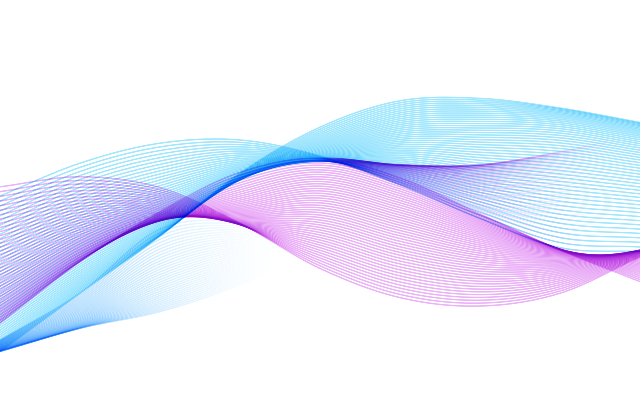
Reproduce this background procedurally as a WebGL 2 fragment shader.

```glsl
#version 300 es
precision highp float;
// Ribbons of fine blue and magenta lines waving across a white ground.
// Each ribbon blends two smooth edge curves plus a bow term, so its lines
// crowd into dark folds; their summed ink tints the ground like a filter.
uniform vec2 u_resolution;
out vec4 outColor;

const int KNOTS = 9;
const float LINE_WIDTH = 0.0016;
const float SOFTNESS = 1.45;
const float MAX_INK = 3.6;
const vec3 AZURE = vec3(0.36, 0.79, 0.99);
const vec3 COBALT = vec3(0.46, 0.73, 0.99);
const vec3 MAGENTA = vec3(0.83, 0.45, 0.93);
const vec3 VIOLET = vec3(0.80, 0.57, 0.95);

// Knots hold (first edge, second edge, bow), as depths below the top.
const vec3 MAGENTA_WAVE[KNOTS] = vec3[KNOTS](
  vec3(0.467, 0.808, 0.210), vec3(0.442, 0.654, 0.200),
  vec3(0.469, 0.529, 0.194), vec3(0.558, 0.431, 0.181),
  vec3(0.671, 0.396, -0.02), vec3(0.744, 0.445, -0.06),
  vec3(0.765, 0.535, -0.10), vec3(0.733, 0.625, -0.146),
  vec3(0.642, 0.704, -0.169));
const vec3 AZURE_WAVE[KNOTS] = vec3[KNOTS](
  vec3(0.490, 0.879, 0.210), vec3(0.408, 0.733, 0.170),
  vec3(0.358, 0.590, 0.210), vec3(0.350, 0.433, 0.198),
  vec3(0.390, 0.318, 0.165), vec3(0.462, 0.252, 0.030),
  vec3(0.546, 0.246, -0.10), vec3(0.619, 0.270, -0.25),
  vec3(0.629, 0.306, -0.23));
const vec3 LOWER_VEIL[KNOTS] = vec3[KNOTS](
  vec3(0.850, 0.879, 0.020), vec3(0.733, 0.821, 0.080),
  vec3(0.573, 0.779, 0.080), vec3(0.555, 0.712, 0.0),
  vec3(0.600, 0.620, 0.0), vec3(0.6), vec3(0.6), vec3(0.6), vec3(0.6));
const vec3 UPPER_VEIL[KNOTS] = vec3[KNOTS](
  vec3(0.4), vec3(0.4), vec3(0.4), vec3(0.423, 0.430, 0.0),
  vec3(0.395, 0.402, 0.0), vec3(0.412, 0.462, -0.05),
  vec3(0.412, 0.546, -0.13), vec3(0.379, 0.619, -0.22),
  vec3(0.333, 0.631, -0.26));

// Catmull-Rom curve through evenly spaced knots, x from 0 to 1.
vec3 spline(vec3 k[KNOTS], float x) {
  float s = x * float(KNOTS - 1);
  int i = clamp(int(floor(s)), 0, KNOTS - 2);
  float f = s - float(i);
  vec3 b = k[i];
  vec3 c = k[i + 1];
  vec3 a = i > 0 ? k[max(i - 1, 0)] : 2.0 * b - c;
  vec3 d = i < KNOTS - 2 ? k[min(i + 2, KNOTS - 1)] : 2.0 * c - b;
  return b + 0.5 * f * (c - a + f * (2.0 * a - 5.0 * b + 4.0 * c - d
       + f * (3.0 * (b - c) + d - a)));
}

// Share of a soft footprint covered by a line at signed distance d.
float lineCoverage(float d, float width, float footprint) {
  vec2 sides = clamp((vec2(0.5, -0.5) * width - d) / footprint + 0.5, 0.0, 1.0);
  return sides.x - sides.y;
}

// Summed coverage of all lines in one ribbon.
float ribbon(vec3 knots[KNOTS], vec2 p, float aspect, float blur, int count) {
  const float STEP = 0.002;
  vec3 here = spline(knots, p.x);
  vec3 slope = (spline(knots, p.x + STEP) - spline(knots, p.x - STEP))
             / (2.0 * STEP * aspect);
  float ink = 0.0;
  for (int i = 0; i < count; i++) {
    float t = float(i) / float(count - 1);
    vec3 blend = vec3(1.0 - t, t, t * (1.0 - t));
    float tilt = dot(slope, blend);
    float d = (p.y - dot(here, blend)) / sqrt(1.0 + tilt * tilt);
    ink += lineCoverage(d, LINE_WIDTH, blur);
  }
  return min(ink, MAX_INK);
}

// Light left after passing through an amount of tinted ink.
vec3 tint(vec3 color, float ink) {
  return pow(color, vec3(ink));
}

void main() {
  vec2 p = gl_FragCoord.xy / u_resolution;
  p.y = 1.0 - p.y;
  float aspect = u_resolution.x / u_resolution.y;
  float blur = SOFTNESS / u_resolution.y;

  // The veils dissolve toward their outer ends.
  float lowerFade = 0.9 * (1.0 - smoothstep(0.06, 0.45, p.x));
  float upperFade = smoothstep(0.48, 0.57, p.x)
                  * (1.0 - smoothstep(0.66, 0.98, p.x));

  vec3 color = vec3(1.0);
  color *= tint(COBALT, lowerFade * ribbon(LOWER_VEIL, p, aspect, blur, 34));
  color *= tint(VIOLET, upperFade * ribbon(UPPER_VEIL, p, aspect, blur, 36));
  color *= tint(MAGENTA, ribbon(MAGENTA_WAVE, p, aspect, blur, 46));
  color *= tint(AZURE, ribbon(AZURE_WAVE, p, aspect, blur, 48));
  outColor = vec4(color, 1.0);
}
```
